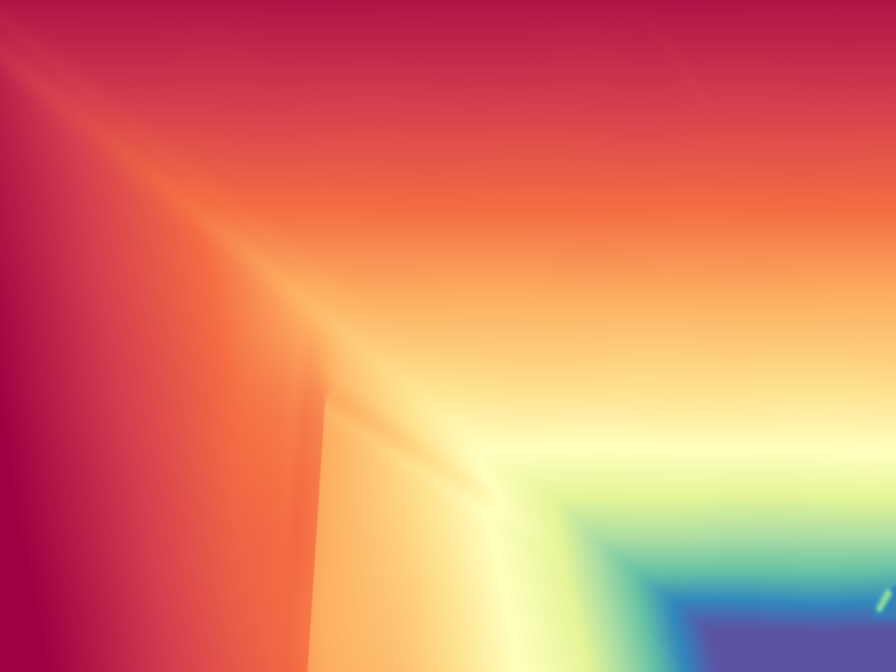
Reproduce this texture map procedurally as a Shadertoy shader.

```glsl
// Heat-coloured depth map of a room corner: a ceiling ramp runs down, a wall
// ramp runs right, and their smooth minimum folds along a diagonal ridge.
// A door-like panel, a moulding and faint streaks are added to the depth.

// Depth 0..1 to a red - yellow - green - violet spectrum
vec3 spectrum(float depth) {
    vec3 stops[11] = vec3[11](
        vec3(.62, .00, .26), vec3(.835, .243, .31), vec3(.957, .427, .263),
        vec3(.992, .682, .38), vec3(.996, .878, .545), vec3(1., 1., .749),
        vec3(.902, .961, .596), vec3(.671, .867, .643), vec3(.4, .761, .647),
        vec3(.196, .533, .741), vec3(.369, .31, .635));
    float s = clamp(depth, 0., 1.) * 10.;
    int i = min(int(s), 9);
    return mix(stops[i], stops[i + 1], s - float(i));
}

// Ceiling (x) and wall (y) depth, rising a tenth between successive contours
vec2 planeDepths(vec2 along) {
    vec2 contour[11] = vec2[11](
        vec2(-.07, .07), vec2(.156, .26), vec2(.312, .422), vec2(.443, .552),
        vec2(.575, .677), vec2(.668, .773), vec2(.738, .872), vec2(.8, .922),
        vec2(.85, .972), vec2(.895, 1.02), vec2(.94, 1.071));
    vec2 depth = vec2(0.);
    for (int i = 0; i < 10; i++)
        depth += .1 * clamp((along - contour[i]) / (contour[i + 1] - contour[i]), 0., 1.);
    return depth;
}

float smoothMin(float a, float b, float k) {
    float h = max(k - abs(a - b), 0.) / k;
    return min(a, b) - h * h * k * .25;
}

float bell(float x, float width) {
    return exp(-x * x / (width * width));
}

float segment(vec2 p, vec2 a, vec2 b) {
    vec2 d = b - a;
    return length(p - a - d * clamp(dot(p - a, d) / dot(d, d), 0., 1.));
}

void mainImage(out vec4 fragColor, in vec2 fragCoord) {
    // Canvas heights, with y measured down from the top
    vec2 p = fragCoord / iResolution.y;
    p.y = 1. - p.y;
    float up = 1. - p.y;

    // Layered sines give the planes a slight unevenness
    float ripple = .0015 * (sin(p.x * 23. + p.y * 9.) + sin(p.x * 11. - p.y * 31.));
    vec2 planes = planeDepths(vec2(p.y, p.x + .19 * up) + ripple);
    float ceiling = planes.x, wall = planes.y;

    // Darker door jamb, ending sharply at the panel edge
    float edge = p.x - (.4575 + .065 * up);
    float soft = mix(.03, .002, smoothstep(.55, .61, p.y));
    float panel = smoothstep(-soft, soft, edge);
    float jambHeight = smoothstep(.43, .64, p.y) * (1. - .7 * smoothstep(.7, 1., p.y));
    float jamb = .6 * smoothstep(.34, .44, p.x)
               + .4 * smoothstep(-.012, .012, p.x - .417 - .073 * up);
    wall -= .06 * jamb * jambHeight * (1. - panel);
    wall += .05 * panel * smoothstep(.6, 1., p.y) * (1. - smoothstep(.46, .62, p.x));

    // Moulding: a dark band above a slanted line on the wall
    float moulding = p.y - (.6 + .65 * (p.x - .486));
    float mouldingSpan = smoothstep(.46, .51, p.x) * (1. - smoothstep(.68, .85, p.x));
    wall -= .025 * bell(moulding + .018, .022) * mouldingSpan;
    wall += .012 * bell(moulding - .012, .014) * mouldingSpan;

    float depth = smoothMin(ceiling, wall, .03);

    // Pale glow along the ridge and its fainter parallel above
    float ridge = p.y - (.078 + .81 * p.x);
    float ridgeFade = 1. - smoothstep(.4, .8, p.x);
    depth += ridgeFade * (.018 * bell(ridge, .025) + .008 * bell(ridge + .05, .02));

    // Faint ceiling scratch
    depth += .004 * bell(segment(p, vec2(.955, .017), vec2(1.05, .15)), .008);

    // Small notch at the right margin
    float notch = smoothstep(1.309, 1.317, p.x + .7 * (p.y - .895))
                * smoothstep(.865, .88, p.y) * (1. - smoothstep(.91, .93, p.y));
    depth = mix(depth, .92, notch);
    depth -= .17 * bell(segment(p, vec2(1.309, .905), vec2(1.322, .884)), .006);

    fragColor = vec4(spectrum(depth), 1.);
}
```
